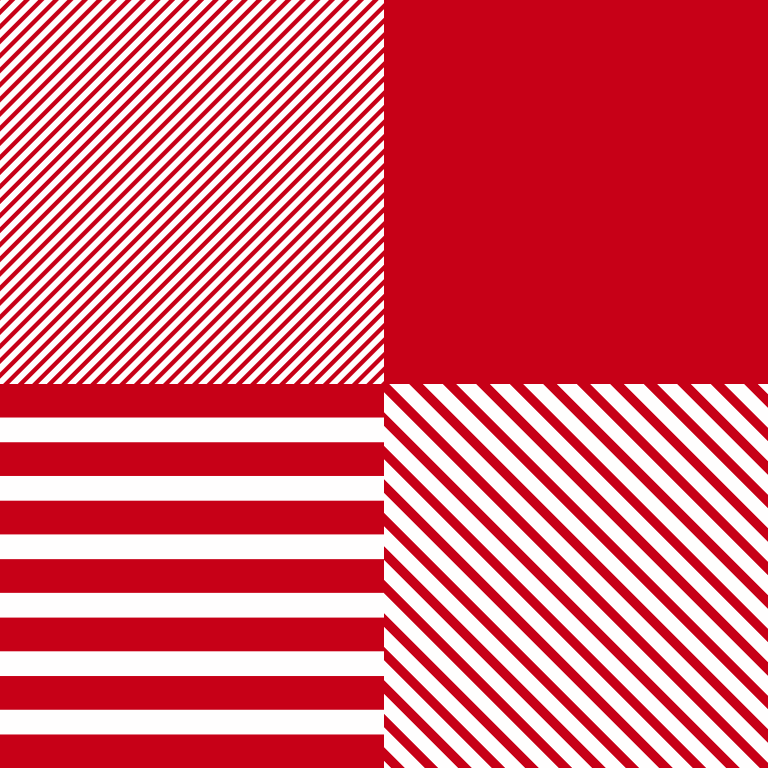
A Shadertoy shader for this pattern:

```glsl
// Four square panels in red and white: fine rising stripes, solid red,
// broad level bars and bolder falling stripes. Each striped panel is one
// repeated band measured along a unit normal, with one-pixel soft edges.

const vec3 RED = vec3(0.78, 0.0, 0.09);
const vec3 WHITE = vec3(1.0, 0.995, 0.995);

// Coverage of the region where the signed distance is negative.
float coverage(float dist, float pixel) {
    return clamp(0.5 - dist / pixel, 0.0, 1.0);
}

// Repeated bands across a unit normal; one band is centred at offset.
float stripes(vec2 p, vec2 normal, float period, float width, float offset, float pixel) {
    float cell = fract((dot(p, normal) - offset) / period + 0.5) - 0.5;
    return coverage(abs(cell) * period - 0.5 * width, pixel);
}

void mainImage(out vec4 fragColor, in vec2 fragCoord) {
    float side = min(iResolution.x, iResolution.y);
    vec2 p = (fragCoord - 0.5 * iResolution.xy) / side;
    float pixel = 1.0 / side;

    // Stripe directions
    vec2 acrossRising = normalize(vec2(1.0, -1.0));
    vec2 acrossFalling = normalize(vec2(1.0, 1.0));
    vec2 downward = vec2(0.0, -1.0);

    // Red amount in each panel
    float fineRising = stripes(p, acrossRising, 0.01338, 0.0056, 0.0, pixel);
    float levelBars = stripes(p, downward, 0.0761, 0.0439, 0.0217, pixel);
    float boldFalling = stripes(p, acrossFalling, 0.03084, 0.01243, -0.0014, pixel);
    float solid = 1.0;

    // Join the panels at the centre lines
    float rightHalf = coverage(-p.x, pixel);
    float upperHalf = coverage(-p.y, pixel);
    float upper = mix(fineRising, solid, rightHalf);
    float lower = mix(levelBars, boldFalling, rightHalf);
    float red = mix(lower, upper, upperHalf);

    fragColor = vec4(mix(WHITE, RED, red), 1.0);
}
```
